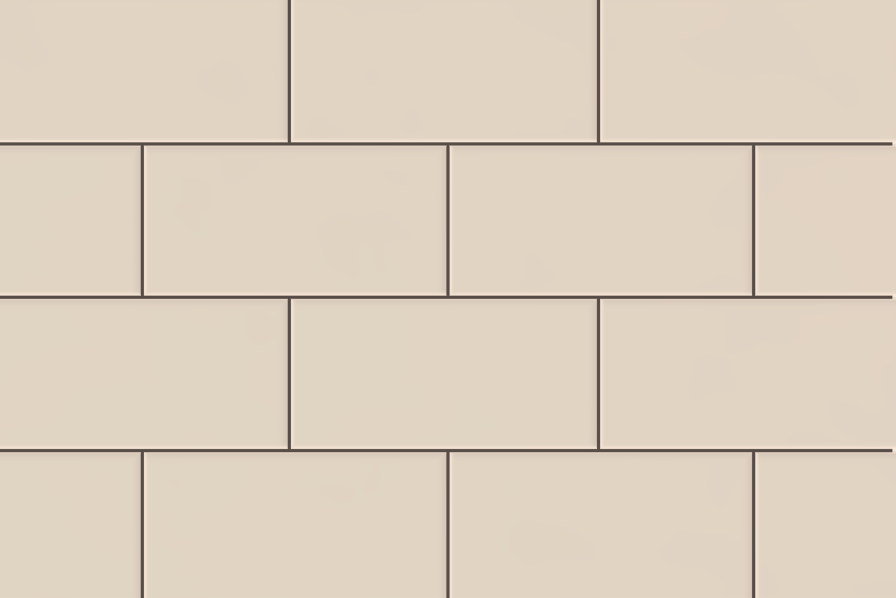
This pattern is drawn by a Shadertoy shader. Its source:

```glsl
// Cream rectangular tiles in running bond with thin dark joints.
// Each row picks its own pitch and offset; edge distances give the joints
// and a soft bevel, and layered sines tint the glaze from cool to warm.

const float ASPECT = 1.5;                     // layout width over height
const float ROW_PITCH = 0.2564;               // course height
const float ROW_ORIGIN = 0.2465;              // lowest visible bed joint
const vec2 TILE_PITCH = vec2(0.5176, 0.5117); // even, odd courses
const vec2 TILE_ORIGIN = vec2(0.4844, 0.2383);
const float JOINT_HALF = 0.0027;
const float JOINT_SOFT = 0.0013;
const float BED_END = 1.494;                  // bed joints stop short of the right side
const float LIGHT_WIDTH = 0.0045;
const float SHADE_WIDTH = 0.0085;
const float GLINT_WIDTH = 0.0020;

const vec3 GLAZE_COOL = vec3(0.876, 0.832, 0.763);
const vec3 GLAZE_WARM = vec3(0.890, 0.828, 0.765);
const vec3 EDGE_LIGHT = vec3(0.980, 0.910, 0.850);
const vec3 EDGE_SHADE = vec3(0.825, 0.765, 0.715);
const vec3 JOINT_COLOR = vec3(0.340, 0.300, 0.275);

float hash(vec2 p) {
    return fract(sin(dot(p, vec2(127.1, 311.7))) * 4375.85);
}

// Slow drift of tint, about -1 to 1
float layeredSines(vec2 p) {
    float sum = 0.0, gain = 0.55;
    for (int i = 0; i < 3; i++) {
        sum += gain * sin(p.x + 1.7 * sin(p.y)) * cos(p.y - 0.6 * p.x);
        p = mat2(1.5, 1.1, -1.1, 1.5) * p + 2.3;
        gain *= 0.5;
    }
    return sum;
}

// Falloff from an edge into the tile
float falloff(float d, float width) {
    float t = max(d - JOINT_HALF, 0.0) / width;
    return exp(-t * t);
}

float jointMask(float d, float soft) {
    return 1.0 - smoothstep(JOINT_HALF - soft, JOINT_HALF + soft, d);
}

vec3 glaze(vec2 p, vec2 id) {
    float warmth = 0.28 + 0.38 * p.x / ASPECT + 0.22 * (p.y - 0.5);
    warmth += 0.12 * layeredSines(p * 4.0) + 0.12 * (hash(id) - 0.5);
    vec3 color = mix(GLAZE_COOL, GLAZE_WARM, clamp(warmth, 0.0, 1.0));
    return color + 0.002 * layeredSines(p * 11.0 + id);
}

void mainImage(out vec4 fragColor, in vec2 fragCoord) {
    vec2 p = fragCoord / iResolution.xy * vec2(ASPECT, 1.0);
    float soft = max(JOINT_SOFT, 0.7 / iResolution.y);

    // Running bond layout
    float rowPos = (p.y - ROW_ORIGIN) / ROW_PITCH;
    float row = floor(rowPos);
    bool odd = mod(row, 2.0) > 0.5;
    float pitch = odd ? TILE_PITCH.y : TILE_PITCH.x;
    float origin = odd ? TILE_ORIGIN.y : TILE_ORIGIN.x;
    float colPos = (p.x - origin) / pitch;
    vec2 id = vec2(floor(colPos), row);

    // Distances to the four sides of the tile
    vec2 lower = fract(vec2(colPos, rowPos)) * vec2(pitch, ROW_PITCH);
    vec2 upper = vec2(pitch, ROW_PITCH) - lower;

    // Bevel: lit at left and bottom, shaded at right and top
    vec3 color = glaze(p, id);
    float shade = max(falloff(upper.x, SHADE_WIDTH), falloff(upper.y, SHADE_WIDTH));
    float light = max(falloff(lower.x, LIGHT_WIDTH), falloff(lower.y, LIGHT_WIDTH));
    float glint = falloff(upper.y, GLINT_WIDTH);
    color = mix(color, EDGE_SHADE, 0.70 * shade);
    color = mix(color, EDGE_LIGHT, max(0.90 * light, 0.55 * glint));

    // Joints
    float bed = jointMask(min(lower.y, upper.y), soft);
    bed *= 1.0 - smoothstep(BED_END - soft, BED_END + soft, p.x);
    float head = jointMask(min(lower.x, upper.x), soft);
    color = mix(color, JOINT_COLOR, max(bed, head));

    fragColor = vec4(color, 1.0);
}
```
